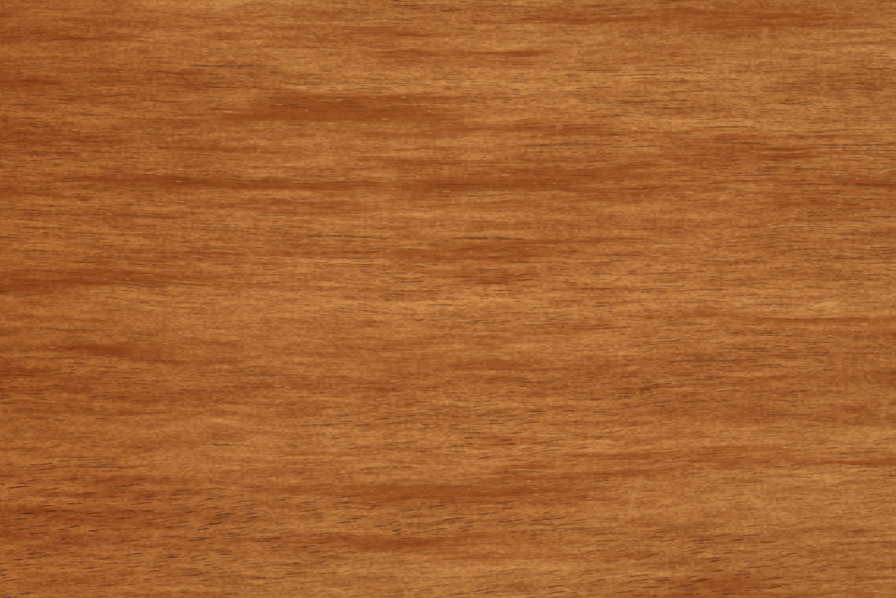
A Shadertoy shader for this texture:

```glsl
const vec3 DEEP_BROWN = vec3(0.50, 0.225, 0.075);
const vec3 PALE_TAN = vec3(0.785, 0.535, 0.288);
const vec3 RUST = vec3(0.53, 0.235, 0.07);
const vec3 PORE_DARK = vec3(0.33, 0.155, 0.065);
const vec3 FLECK_LIGHT = vec3(0.83, 0.60, 0.36);

float hash(vec2 p) {
    vec3 q = fract(vec3(p.xyx) * 0.1031);
    q += dot(q, q.yzx + 33.33);
    return fract((q.x + q.y) * q.z);
}

float noise(vec2 p) {
    vec2 cell = floor(p);
    vec2 f = fract(p);
    f = f * f * (3.0 - 2.0 * f);
    float low = mix(hash(cell), hash(cell + vec2(1, 0)), f.x);
    float high = mix(hash(cell + vec2(0, 1)), hash(cell + vec2(1, 1)), f.x);
    return mix(low, high, f.y);
}

float fbm(vec2 p, int octaves) {
    float sum = 0.0, weight = 0.5, total = 0.0;
    for (int i = 0; i < octaves; i++) {
        sum += weight * noise(p);
        total += weight;
        weight *= 0.65;
        p = p * vec2(2.0, 2.1) + vec2(17.3, 41.7);
    }
    return sum / total;
}

// Thin tapered dashes, one candidate per cell, tilted by slope
float dashes(vec2 p, vec2 size, float slope, float density, float thickness, float blur, float seed) {
    float cover = 0.0;
    float row = floor(p.y / size.y);
    for (int j = -1; j <= 1; j++) {
        float r = row + float(j);
        float x = p.x / size.x + hash(vec2(r, seed)) * 9.0;
        vec2 id = vec2(floor(x), r) + seed;
        float halfLength = mix(0.15, 0.48, hash(id + 3.7));
        float centre = mix(halfLength, 1.0 - halfLength, hash(id + 8.1));
        float along = (fract(x) - centre) / halfLength;
        float across = p.y - (r + 0.2 + 0.6 * hash(id + 5.3)) * size.y;
        across -= along * halfLength * size.x * slope;
        float width = thickness * (1.0 - along * along);
        float dash = 1.0 - smoothstep(-blur, blur, abs(across) - width);
        dash *= smoothstep(1.0, 0.7, abs(along)) * step(hash(id), density);
        cover = max(cover, dash * mix(0.4, 1.0, hash(id + 11.9)));
    }
    return cover;
}

// Grain coordinates bend gently, with a fine wobble that frays the streaks
vec2 bendGrain(vec2 p) {
    float swell = 0.020 * (noise(p * vec2(1.4, 2.2) + 4.0) - 0.5);
    float ripple = 0.007 * (noise(p * vec2(6.0, 10.0) + 21.0) - 0.5);
    float fray = 0.004 * (noise(p * vec2(28.0, 60.0) + 5.0) - 0.5);
    return vec2(p.x, p.y + swell + ripple + fray);
}

// Rust streaks: broad zones split into many thin fibres
float rustStreaks(vec2 g) {
    float zone = fbm(g * vec2(1.5, 22.0) + 60.0, 2);
    float fibre = fbm(g * vec2(6.0, 95.0) + 12.0, 3);
    return smoothstep(0.50, 0.78, 0.6 * zone + 0.4 * fibre + 0.06 * (noise(g * 90.0) - 0.5));
}

float woodTone(vec2 p, vec2 g) {
    float broad = fbm(g * vec2(1.1, 8.0) + 2.0, 3) - 0.5;
    float streak = fbm(g * vec2(3.5, 48.0) + 30.0, 3) - 0.5;
    float fibre = fbm(g * vec2(16.0, 150.0) + 7.0, 2) - 0.5;
    float grit = noise(p * vec2(190.0, 330.0)) - 0.5;
    return 0.615 + 0.42 * broad + 0.40 * streak + 0.48 * fibre + 0.30 * grit;
}

void mainImage(out vec4 fragColor, in vec2 fragCoord) {
    vec2 p = fragCoord / iResolution.y;
    float across = fragCoord.x / iResolution.x;
    float blur = max(0.5 / iResolution.y, 0.001);
    vec2 g = bendGrain(p);

    // Body colour and rust streaks
    vec3 color = mix(DEEP_BROWN, PALE_TAN, clamp(woodTone(p, g), 0.0, 1.15));
    color = mix(color, RUST, 0.65 * rustStreaks(g));

    // Pores are short and tilted near the bottom, long and level above
    float lower = smoothstep(0.55, 0.1, p.y);
    float slope = mix(-0.02, 0.10, lower);
    float patches = smoothstep(0.2, 0.65, noise(g * vec2(2.5, 14.0) + 50.0));
    float shortPores = dashes(g, vec2(0.055, 0.0075), slope, 0.72, 0.0015, blur, 13.0);
    float tinyPores = dashes(g, vec2(0.028, 0.0065), slope, 0.5, 0.0012, blur, 53.0);
    float longPores = dashes(g, vec2(0.14, 0.010), slope * 0.4, 0.6, 0.0012, blur, 71.0);
    float boldPores = dashes(g, vec2(0.22, 0.035), slope * 0.3, 0.2, 0.0022, blur, 37.0);
    float broken = mix(0.3, 1.0, noise(p * vec2(150.0, 90.0) + 9.0));
    float pores = max(shortPores * mix(0.55, 0.95, lower), longPores * mix(0.75, 0.35, lower));
    pores = max(pores, 0.55 * tinyPores);
    pores = max(pores * mix(0.4, 1.0, patches), 0.7 * boldPores);
    color = mix(color, PORE_DARK, 0.80 * pores * broken);

    // Small light flecks and a few soft, short ray marks
    float flecks = dashes(g, vec2(0.018, 0.011), 0.0, 0.10, 0.0013, blur, 91.0);
    float rays = dashes(p.yx, vec2(0.06, 0.06), 0.2, 0.025, 0.004, 0.006, 23.0);
    rays *= noise(p * vec2(60.0, 150.0));
    color = mix(color, FLECK_LIGHT, max(0.45 * flecks, 0.6 * rays));

    // Redder, dimmer left side and slightly shaded corners
    float leftShade = smoothstep(0.35, 0.0, across);
    color *= mix(vec3(1.0), vec3(0.95, 0.87, 0.78), leftShade);
    vec2 offset = vec2(across, p.y) - 0.5;
    color *= 1.02 - 0.11 * dot(offset, offset);
    fragColor = vec4(color, 1.0);
}
```
